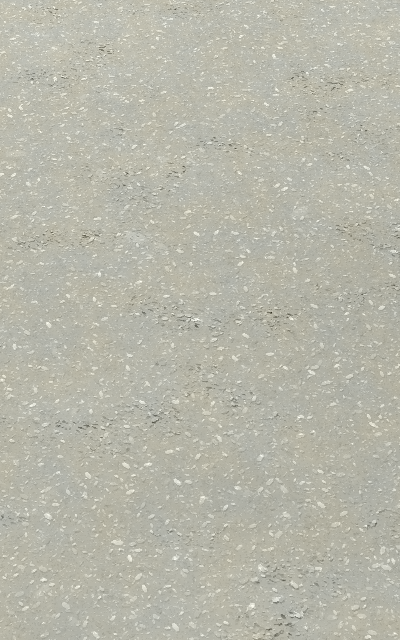
Give the GLSL for this texture, as a Shadertoy shader.

```glsl
const float HORIZON = 4.2;
const vec3 STONE_TINT = vec3(0.002, 0.001, -0.049);
const vec3 WARM_SHIFT = vec3(0.010, 0.002, -0.012);

vec3 hash3(vec2 cell) {
    vec3 h = fract(cell.xyx * vec3(0.1031, 0.1030, 0.0973));
    h += dot(h, h.yzx + 33.33);
    return fract((h.xxy + h.yzz) * h.zyx);
}

mat2 rotate(float angle) {
    float c = cos(angle), s = sin(angle);
    return mat2(c, s, -s, c);
}

// Layered, bent sines: roughly -1 to 1
float waves(vec2 p) {
    float sum = 0.0, amplitude = 0.5;
    for (int i = 0; i < 5; i++) {
        p = rotate(0.65) * p * 1.7 + 2.3;
        sum += amplitude * sin(p.x + 1.5 * sin(p.y));
        amplitude *= 0.65;
    }
    return sum;
}

// Signed distance to a skewed, elongated hexagonal flake
float flake(vec2 q, float angle, float size, float skew) {
    q = rotate(angle) * q;
    q.x += q.y * skew;
    q = abs(q);
    return max(q.y * 1.9, q.x * 0.85 + q.y * 0.8) - size;
}

// Scattered flakes, each with a shadow along its lower edge
float chips(vec2 p, float share, vec2 toneRange, float shade, float blur) {
    vec2 home = floor(p);
    float tone = 0.0;
    for (int y = -1; y <= 1; y++) {
        for (int x = -1; x <= 1; x++) {
            vec2 cell = home + vec2(x, y);
            vec3 place = hash3(cell);
            vec3 look = hash3(cell + 71.7);
            if (place.z > share) continue;
            vec2 q = p - cell - 0.15 - 0.7 * place.xy;
            float angle = (look.x - 0.5) * 2.6;
            float size = mix(0.17, 0.48, look.y * look.y);
            float skew = look.z - 0.5;
            float body = 1.0 - smoothstep(-blur, blur, flake(q, angle, size, skew));
            vec2 drop = vec2(0.07, -0.17);
            float under = 1.0 - smoothstep(-blur, blur, flake(q - drop, angle, size, skew));
            float facet = 1.0 + 0.35 * clamp(q.y / size, -1.0, 1.0);
            float face = mix(toneRange.x, toneRange.y, pow(look.z, 1.4)) * facet;
            tone = mix(tone, -shade * place.x, under);
            tone = mix(tone, face, body);
        }
    }
    return tone;
}

void mainImage(out vec4 fragColor, in vec2 fragCoord) {
    vec2 uv = fragCoord / iResolution.x;
    float height = fragCoord.y / iResolution.y;

    // Receding ground plane: grains shrink and flatten upward
    float depth = HORIZON / (HORIZON - uv.y);
    vec2 ground = vec2((uv.x - 0.5) * depth, HORIZON * depth) + 3.0;
    float pixel = depth / iResolution.x;

    // Clustered wear, drawn out sideways
    float wear = smoothstep(0.15, 0.95, waves(ground * vec2(3.2, 7.0)));
    wear *= 0.55 + 0.45 * smoothstep(-0.3, 0.4, waves(ground * 19.0 + 5.0));

    // Broad light and mottling
    float tone = 0.705 + 0.012 * waves(ground * vec2(2.0, 3.5) + 9.0);
    tone += 0.012 * waves(ground * vec2(24.0, 34.0));
    tone += 0.035 * smoothstep(0.55, 1.0, height) - 0.018 * (uv.x - 0.5);

    // Faint large stones, flakes, small chips and fine grain
    float fade = 1.0 - 0.5 * height;
    tone += fade * chips(ground * 13.0, 0.10, vec2(0.0, 0.08), 0.0, 0.08);
    tone += chips(ground * 40.0, 0.62, vec2(-0.02, 0.18),
                  0.07 + 0.22 * wear, max(0.05, 20.0 * pixel));
    tone += chips(ground * 72.0 + 17.0, 0.80, vec2(-0.03, 0.14),
                  0.06 + 0.16 * wear, max(0.07, 36.0 * pixel));
    tone += chips(ground * 128.0 + 41.0, 1.0, vec2(-0.045, 0.085),
                  0.055, max(0.10, 50.0 * pixel));

    // Dark slivers gathered in the worn places
    vec2 sliver = rotate(0.25) * ground * vec2(46.0, 84.0);
    tone += wear * chips(sliver + 7.0, 0.65, vec2(-0.28, -0.04),
                         0.05, max(0.08, 28.0 * pixel));

    // Grey-green stone with slight warm and cool patches
    vec3 color = vec3(tone) + STONE_TINT;
    color += WARM_SHIFT * waves(ground * 9.0 + 13.0);
    fragColor = vec4(clamp(color, 0.0, 1.0), 1.0);
}
```
